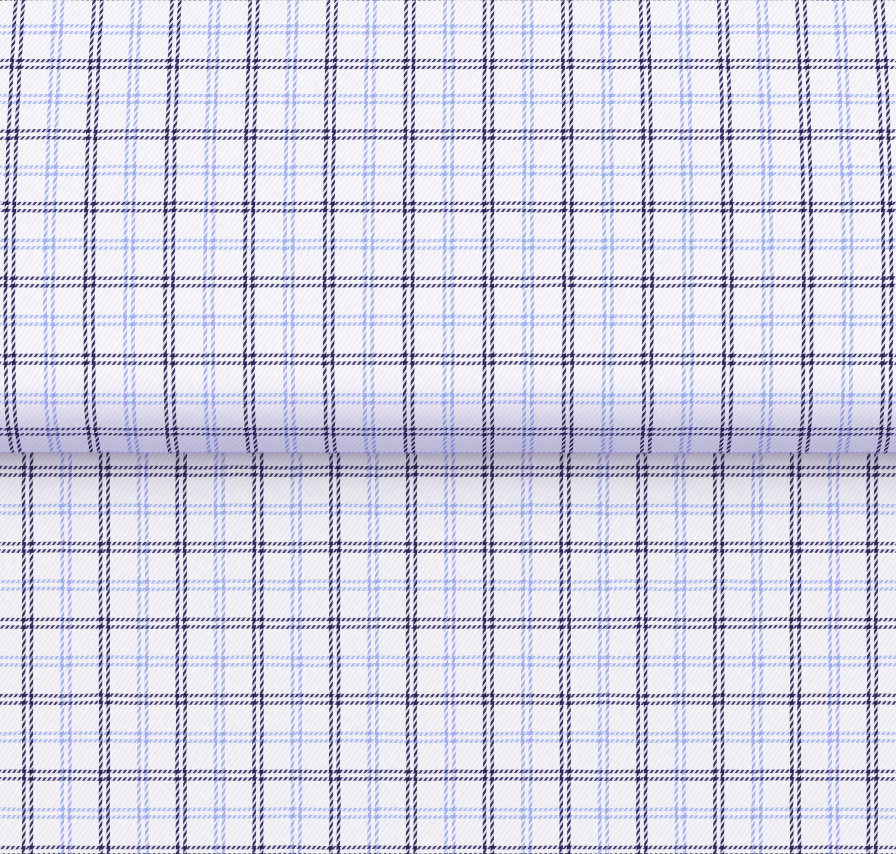
Write a WebGL 2 fragment shader that draws this texture.

```glsl
#version 300 es
precision highp float;
// Twill shirting in a double-line check, navy pairs alternating with pale blue
// pairs. A rolled fold lies over a flat layer: each layer maps the canvas to
// check units, weaves warp over weft there, and is then shaded near the seam.
uniform vec2 u_resolution;
out vec4 outColor;

#define SEAM_Y 0.505         // fold edge, in canvas widths from the top
#define AXIS_X 0.545         // warp line that stays upright
#define FLAT_PITCH vec2(0.0857, 0.0848)
#define PAIR_OFFSET 0.049    // half the gap of a line pair, in checks
#define LINE_HALF 0.023      // half the width of one line, in checks
#define TWILL vec2(15.3, 10.3) // stitches per check
#define WOBBLE 0.012         // thread drift, in checks

const vec3 WHITE = vec3(0.970, 0.965, 0.985);
const vec3 NAVY = vec3(0.17, 0.14, 0.36);
const vec3 PALE_BLUE = vec3(0.64, 0.70, 0.96);
const vec3 ROLL_SHADE = vec3(0.77, 0.76, 0.87);
const vec3 CAST_SHADOW = vec3(0.68, 0.65, 0.74);

vec2 hashGradient(vec2 cell) {
  vec2 h = vec2(dot(cell, vec2(127.1, 311.7)), dot(cell, vec2(269.5, 183.3)));
  return fract(sin(h) * 43758.5) * 2.0 - 1.0;
}

float gradientNoise(vec2 p) {
  vec2 i = floor(p), f = fract(p);
  vec2 u = f * f * f * (f * (f * 6.0 - 15.0) + 10.0);
  vec2 e = vec2(0.0, 1.0);
  float low = mix(dot(hashGradient(i), f),
                  dot(hashGradient(i + e.yx), f - e.yx), u.x);
  float high = mix(dot(hashGradient(i + e.xy), f - e.xy),
                   dot(hashGradient(i + e.yy), f - e.yy), u.x);
  return mix(low, high, u.y);
}

// Coverage of the pair of lines centred on every whole number.
float linePair(float t, float blur) {
  float fromCentre = abs(fract(t + 0.5) - 0.5);
  float d = abs(fromCentre - PAIR_OFFSET) - LINE_HALF;
  return 1.0 - smoothstep(-blur, blur, d);
}

// Thread colour across one direction: navy at wholes, pale blue at halves.
vec3 threadColor(float t, float blur) {
  vec3 c = mix(WHITE, PALE_BLUE, linePair(t + 0.5, blur));
  return mix(c, NAVY, linePair(t, blur));
}

// Woven colour at a point in check units.
vec3 cloth(vec2 c, float blur) {
  vec2 drift = vec2(gradientNoise(c * vec2(1.0, 1.7)),
                    gradientNoise(c * vec2(1.7, 1.0) + 40.0));
  vec2 t = c + WOBBLE * drift;
  float wave = sin(6.28318 * dot(c, TWILL));
  float weftUp = mix(0.10, 0.86, smoothstep(-0.55, 0.75, wave));
  vec3 warp = threadColor(t.x, blur);
  vec3 weft = threadColor(t.y, blur);
  float slub = gradientNoise(c * vec2(14.0, 9.0)) + gradientNoise(c * 31.0);
  return mix(warp, weft, weftUp) * (0.985 + 0.018 * wave) + 0.018 * slub;
}

// Layer over the roll: rows close up towards the top and around the edge.
vec2 rollChecks(vec2 p) {
  float d = p.y - 0.401;
  float bulge = 680.0 * pow(max(p.y - 0.43, 0.0), 3.0);
  float lift = (p.y - 0.3385) / 0.3385;
  float pitch = 0.0891 - 0.00195 * lift * lift - 0.003 * bulge;
  return vec2((p.x - AXIS_X) / pitch, 5.0 + 11.38 * d - 2.3 * d * d + bulge);
}

// Flat layer below the fold.
vec2 flatChecks(vec2 p) {
  return (p - vec2(AXIS_X, 0.526)) / FLAT_PITCH;
}

void main() {
  // Canvas widths, measured downward from the top edge.
  vec2 p = vec2(gl_FragCoord.x, u_resolution.y - gl_FragCoord.y) / u_resolution.x;
  float pixel = 1.0 / u_resolution.x;
  float blur = max(0.7 * pixel / FLAT_PITCH.x, 0.008);

  // Roll, darkening as it turns under.
  float turn = pow(smoothstep(0.41, SEAM_Y, p.y), 1.4);
  vec3 roll = cloth(rollChecks(p), blur) * mix(vec3(1.0), ROLL_SHADE, turn);

  // Flat layer, under the shadow cast by the roll.
  float shadow = exp(-max(p.y - SEAM_Y, 0.0) / 0.022);
  vec3 flatLayer = cloth(flatChecks(p) + vec2(0.0, 60.0), blur) * 0.985;
  flatLayer *= mix(vec3(1.0), CAST_SHADOW, shadow);

  // Slightly uneven fold edge.
  float seam = SEAM_Y + 0.002 * gradientNoise(vec2(p.x * 6.0, 3.5));
  float below = smoothstep(-1.5 * pixel, 1.5 * pixel, p.y - seam);
  outColor = vec4(clamp(mix(roll, flatLayer, below), 0.0, 1.0), 1.0);
}
```
